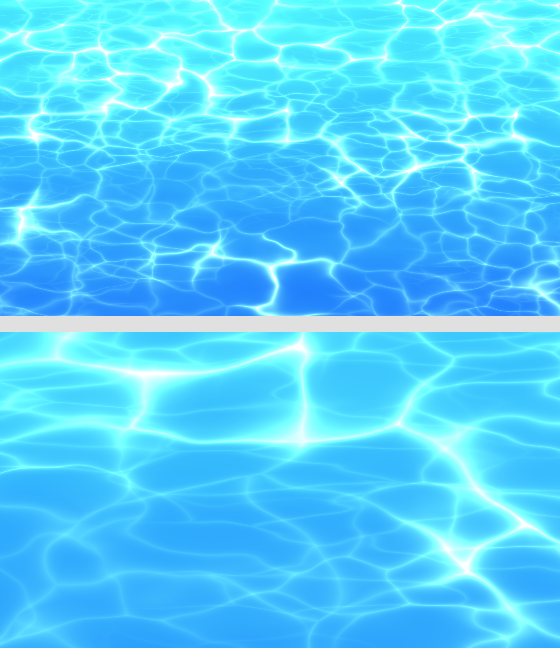
Top, the full canvas; bottom, a detail of the centre.
Reproduce this texture procedurally as a Shadertoy shader.

```glsl
// Sunlit pool water: a blue to cyan gradient crossed by a web of caustic light.
// Each web is the cell borders of a noise-warped Voronoi pattern, stretched
// sideways and tightened toward the top; knots where borders meet flare white.

const vec3 DEEP_BLUE = vec3(0.125, 0.49, 0.985);
const vec3 MID_BLUE = vec3(0.19, 0.70, 0.99);
const vec3 FAR_CYAN = vec3(0.29, 0.93, 0.99);
const vec3 SUN_TINT = vec3(0.45, 0.50, 0.04);

const vec2 CELL_DENSITY = vec2(4.6, 7.2);    // cells per canvas height
const vec2 PERSPECTIVE = vec2(0.25, 0.38);   // tightening toward the top
const float WARP = 0.62;
const float LINE_WIDTH = 0.065;
const float GLOW_WIDTH = 0.28;
const float KNOT_WIDTH = 0.13;
const float RIPPLE_SHADE = 0.07;

float hash(vec2 p) {
    return fract(sin(dot(p, vec2(127.1, 311.7))) * 43758.5);
}

vec2 hash2(vec2 p) {
    return vec2(hash(p), hash(p + vec2(37.3, 17.9)));
}

float noise(vec2 p) {
    vec2 i = floor(p);
    vec2 f = fract(p);
    f = f * f * f * (f * (f * 6.0 - 15.0) + 10.0);
    float low = mix(hash(i), hash(i + vec2(1.0, 0.0)), f.x);
    float high = mix(hash(i + vec2(0.0, 1.0)), hash(i + 1.0), f.x);
    return mix(low, high, f.y);
}

float fbm(vec2 p) {
    float sum = 0.0;
    float amplitude = 0.55;
    for (int i = 0; i < 3; i++) {
        sum += amplitude * noise(p);
        p = mat2(1.6, 1.2, -1.2, 1.6) * p + 5.3;
        amplitude *= 0.48;
    }
    return sum;
}

// Distances to the three nearest cell centres
vec3 nearestThree(vec2 p) {
    vec2 cell = floor(p);
    vec3 d = vec3(9.0);
    for (int y = -1; y <= 1; y++) {
        for (int x = -1; x <= 1; x++) {
            vec2 id = cell + vec2(x, y);
            float r = length(id + 0.1 + 0.8 * hash2(id) - p);
            if (r < d.x) d = vec3(r, d.xy);
            else if (r < d.y) d = vec3(d.x, r, d.y);
            else d.z = min(d.z, r);
        }
    }
    return d;
}

vec2 warp(vec2 p) {
    vec2 bend = vec2(fbm(p * 0.85 + 3.1), fbm(p * 0.85 + 41.7)) - 0.47;
    return p + 2.0 * WARP * bend;
}

// One web of light: x = thin lines, y = soft glow, z = bright knots
vec3 causticWeb(vec2 p) {
    vec3 d = nearestThree(warp(p));
    float border = d.y - d.x;
    float knot = d.z - d.x;
    float width = LINE_WIDTH * (0.55 + 0.9 * noise(p * 1.3 + 8.0));
    return exp(-vec3(border / width, border / GLOW_WIDTH, knot / KNOT_WIDTH));
}

// Patches where a web is strong or fades away
float patches(vec2 p) {
    return smoothstep(0.25, 0.75, noise(p));
}

void mainImage(out vec4 fragColor, in vec2 fragCoord) {
    vec2 uv = fragCoord / iResolution.xy;
    vec2 p = fragCoord / iResolution.y;
    p.x -= 0.5 * iResolution.x / iResolution.y;

    // Water surface seen at a slant
    vec2 water = p * CELL_DENSITY * (1.0 + PERSPECTIVE * p.y) + 20.0;

    // Depth gradient with broad, flat ripples
    vec3 color = mix(DEEP_BLUE, MID_BLUE, smoothstep(-0.15, 0.65, uv.y));
    color = mix(color, FAR_CYAN, smoothstep(0.35, 1.08, uv.y));
    float ripple = fbm(water * vec2(0.45, 1.3) + 60.0) - 0.47;
    color += RIPPLE_SHADE * ripple * vec3(0.8, 1.6, 0.0);

    // Main web with flaring knots
    vec3 web = causticWeb(water);
    float strength = patches(water * 0.75 + 13.0);
    float light = web.x * mix(0.22, 0.95, strength);
    light += web.y * mix(0.07, 0.25, strength);
    light += web.z * 1.15 * strength * strength;

    // Finer, fainter webs of wisps
    vec3 fine = causticWeb(water * vec2(1.25, 1.6) + 71.0);
    float fineStrength = patches(water * 0.6 + 33.0);
    light += (0.32 * fine.x + 0.08 * fine.y + 0.3 * fine.z) * fineStrength;
    vec3 wisps = causticWeb(water * vec2(1.1, 2.3) + 137.0);
    light += 0.17 * wisps.x * patches(water * 0.8 + 90.0);

    color += SUN_TINT * light;
    fragColor = vec4(clamp(color, 0.0, 1.0), 1.0);
}
```
